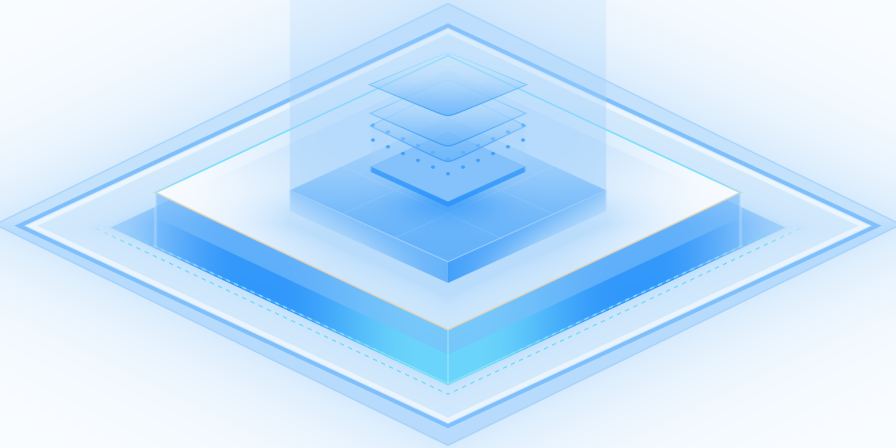
A Shadertoy shader for this background:

```glsl
// Isometric stack of translucent blue glass plates on a wide diamond base.
#define SKY      vec3(0.985, 0.992, 1.0)
#define PALE     vec3(0.83, 0.915, 0.99)
#define SOFT     vec3(0.64, 0.82, 0.985)
#define AZURE    vec3(0.40, 0.70, 0.98)
#define DEEP     vec3(0.15, 0.57, 0.98)
#define CYAN     vec3(0.42, 0.86, 0.98)
#define GOLD     vec3(0.93, 0.83, 0.70)
#define GLOW_FALLOFF 7.0
#define DOT_STEP 0.0335

float pixel;

// Signed distance to a diamond with half-diagonals r, centred at the origin.
float diamond(vec2 p, vec2 r) {
    return (abs(p.x) / r.x + abs(p.y) / r.y - 1.0) * r.x * r.y / length(r);
}

// The same diamond swept downwards by height h.
float prism(vec2 p, vec2 r, float h) {
    p.y -= clamp(p.y, -h, 0.0);
    return diamond(p, r);
}

float fill(float d) { return smoothstep(pixel, -pixel, d); }
float stroke(float d, float width) { return fill(abs(d) - width); }

// Floating glass sheet: clear at the back, tinted at the front.
void glassSheet(inout vec3 col, vec2 p, vec2 r, float opacity) {
    p.x = sqrt(p.x * p.x + 0.0001);
    float d = diamond(p, r);
    float front = smoothstep(r.y, -r.y, p.y);
    col = mix(col, mix(PALE, AZURE, front), fill(d) * opacity * (0.35 + 0.65 * front));
    col = mix(col, mix(CYAN, DEEP, front), stroke(d, 0.0012) * (0.35 + 0.4 * front));
}

// Background glow, outer base and raised rim.
vec3 drawBase(vec2 p) {
    float outer = diamond(p - vec2(0.0, 0.499), vec2(1.015, 0.495));
    float rim = diamond(p - vec2(0.0, 0.496), vec2(0.957, 0.447));
    float lower = smoothstep(0.52, 0.48, p.y);
    vec3 col = mix(SKY, PALE, 0.9 * exp(-max(outer, 0.0) * GLOW_FALLOFF));
    col = mix(col, mix(vec3(0.77, 0.885, 0.99), vec3(0.72, 0.86, 0.99), lower), fill(outer));
    col = mix(col, SOFT, 0.8 * stroke(outer + 0.002, 0.0015));
    col = mix(col, PALE, fill(rim));
    col = mix(col, SKY, 0.6 * stroke(rim + 0.012, 0.005));
    return mix(col, mix(AZURE, SOFT, 0.4), stroke(rim, 0.0045));
}

// Glowing recessed tray and dashed guide line.
void drawTray(inout vec3 col, vec2 p) {
    vec2 q = p - vec2(0.0, 0.492);
    float d = diamond(q, vec2(0.753, 0.352));
    float side = abs(q.x);
    vec3 light = mix(CYAN, DEEP, smoothstep(0.06, 0.38, side));
    light = mix(light, SOFT, smoothstep(0.46, 0.77, side));
    light = mix(light, SOFT, 0.7 * smoothstep(0.0, 0.07, q.y));
    col = mix(col, SOFT, 0.35 * exp(-max(d, 0.0) * 40.0));
    col = mix(col, light, fill(d));
    float dash = smoothstep(0.35, 0.45, abs(fract(p.x * 55.0) - 0.5) + 0.15);
    float lower = smoothstep(0.02, -0.05, q.y);
    float guide = stroke(diamond(q, vec2(0.79, 0.372)), 0.0014);
    col = mix(col, CYAN, lower * dash * (guide + 0.8 * stroke(d + 0.004, 0.002)));
}

// White glass plate with a clear skirt reaching into the tray.
void drawPlate(inout vec3 col, vec2 p) {
    vec2 q = p - vec2(0.0, 0.57), r = vec2(0.653, 0.306);
    float top = diamond(q, r);
    float skirt = prism(q, r, 0.12);
    float band = prism(q, r, 0.055);
    col = mix(col, AZURE, 0.18 * fill(skirt));
    col = mix(col, mix(AZURE, SOFT, 0.35), 0.6 * fill(band));
    col = mix(col, SKY, 0.4 * fill(skirt) * stroke(q.x, 0.0012));
    col = mix(col, SKY, 0.3 * stroke(skirt, 0.001));
    vec3 face = mix(PALE, SKY, smoothstep(0.2, 0.62, abs(q.x)));
    face = mix(face, SOFT, 0.25 * fill(diamond(p - vec2(0.0, 0.492), vec2(0.753, 0.352)))
        * smoothstep(0.0, 0.15, q.y));
    col = mix(col, face, 0.95 * fill(top));
    col = mix(col, mix(GOLD, CYAN, smoothstep(-0.04, 0.04, q.y)), 0.85 * stroke(top, 0.0018));
}

// Thick blue slab, its light column and soft shadow.
void drawSlab(inout vec3 col, vec2 p) {
    vec2 q = p - vec2(0.0, 0.5755), r = vec2(0.353, 0.160);
    float column = fill(abs(q.x) - r.x) * smoothstep(-0.01, 0.01, q.y);
    col = mix(col, SOFT, column * mix(0.5, 0.2, smoothstep(0.0, 0.42, q.y)));
    float shadow = prism(q + vec2(0.0, 0.03), r, 0.047);
    col = mix(col, SOFT, 0.5 * exp(-max(shadow, 0.0) * 35.0) * smoothstep(0.05, -0.1, q.y));
    float top = diamond(q, r), body = prism(q, r, 0.047);
    float edgeY = -r.y * (1.0 - abs(q.x) / r.x);
    float depth = clamp((edgeY - q.y) / 0.047, 0.0, 1.0);
    vec3 wall = mix(q.x < 0.0 ? AZURE : mix(AZURE, DEEP, 0.55), SOFT, 0.8 * abs(q.x) / r.x);
    col = mix(col, wall, fill(body) * (1.0 - 0.65 * depth * smoothstep(0.0, 0.25, abs(q.x))));
    vec3 face = mix(AZURE, SOFT, smoothstep(-0.14, 0.12, q.y));
    col = mix(col, face, fill(top));
    // Faint isometric grid and a lit front edge.
    vec2 grid = abs(fract(vec2(q.x / r.x + q.y / r.y, q.x / r.x - q.y / r.y) * 1.5) - 0.5);
    col = mix(col, PALE, 0.18 * fill(top) * fill((min(grid.x, grid.y) - 0.01) * 0.1));
    col = mix(col, PALE, 0.45 * stroke(top, 0.0012) * smoothstep(0.05, -0.1, q.y));
}

// Small chip, dotted rows and floating sheets.
void drawTower(inout vec3 col, vec2 p) {
    vec2 s = (p - vec2(0.0, 0.545)) / vec2(0.11, 0.04);
    col = mix(col, DEEP, 0.55 * exp(-dot(s, s)));
    vec2 q = p - vec2(0.0, 0.628), r = vec2(0.172, 0.078);
    col = mix(col, DEEP, 0.75 * fill(prism(q, r, 0.012)));
    col = mix(col, mix(AZURE, SOFT, 0.35), fill(diamond(q, r)));
    col = mix(col, SOFT, 0.25 * fill(prism(p - vec2(0.0, 0.719), r, 0.09)));
    for (int row = 0; row < 2; row++) {
        float x = (fract(p.x / DOT_STEP + 0.5) - 0.5) * DOT_STEP;
        float y = p.y - 0.612 - 0.033 * float(row) - 0.45 * abs(p.x - x);
        float dotShape = fill(length(vec2(x, y * 1.2)) - 0.0045);
        col = mix(col, DEEP, 0.7 * dotShape * fill(abs(p.x) - 0.175));
    }
    glassSheet(col, p - vec2(0.0, 0.719), vec2(0.174, 0.084), 0.7);
    glassSheet(col, p - vec2(0.0, 0.747), vec2(0.174, 0.077), 0.55);
    glassSheet(col, p - vec2(0.0, 0.811), vec2(0.176, 0.073), 0.75);
}

void mainImage(out vec4 fragColor, in vec2 fragCoord) {
    pixel = 0.75 / iResolution.y;
    vec2 p = fragCoord / iResolution.y - vec2(0.5 * iResolution.x / iResolution.y, 0.0);
    vec3 col = drawBase(p);
    drawTray(col, p);
    drawPlate(col, p);
    drawSlab(col, p);
    drawTower(col, p);
    fragColor = vec4(col, 1.0);
}
```
